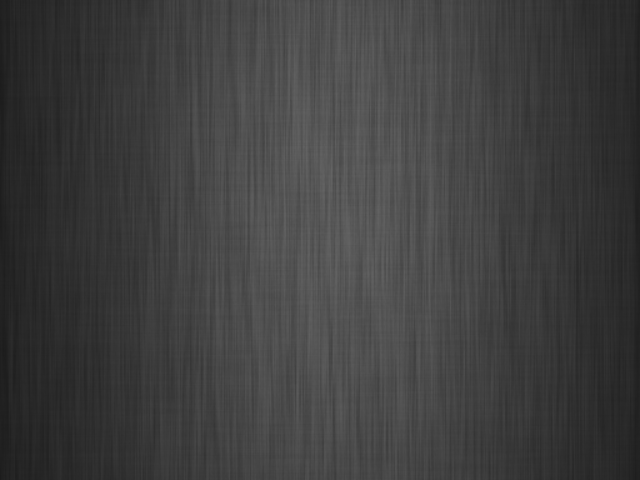
This texture is drawn by a WebGL 2 fragment shader. Its source:

```glsl
#version 300 es
precision highp float;
// Dark brushed metal: hair-thin vertical streaks, a faint cross weave and a soft central glow.

uniform vec2 u_resolution;
out vec4 outColor;

const vec2 GLOW_CENTER = vec2(0.525, 0.59);
const vec2 GLOW_FALLOFF = vec2(6.8, 0.9);
const float SHADOW_LEVEL = 0.110;
const float GLOW_LEVEL = 0.232;

float hash(vec2 cell) {
    vec3 p = fract(vec3(cell.xyx) * 0.1031);
    p += dot(p, p.yzx + 33.33);
    return fract((p.x + p.y) * p.z);
}

// One strand per column; its tone drifts along its length from a random start.
float strand(float column, float along, float seed) {
    float position = along + 40.0 * hash(vec2(column, seed));
    float cell = floor(position);
    float lane = column * 3.0 + seed;
    float blend = smoothstep(0.0, 1.0, position - cell);
    return mix(hash(vec2(lane, cell)), hash(vec2(lane, cell + 1.0)), blend) - 0.5;
}

// Neighbouring strands blended between their centre lines.
float strands(vec2 uv, vec2 frequency, float seed) {
    float x = uv.x * frequency.x + 0.5;
    float column = floor(x);
    float along = uv.y * frequency.y;
    float seam = smoothstep(0.0, 1.0, x - column);
    return mix(strand(column, along, seed), strand(column + 1.0, along, seed), seam);
}

float centralGlow(vec2 uv, vec2 center, vec2 falloff) {
    vec2 d = uv - center;
    return exp(-dot(d * d, falloff));
}

// Narrow darkening along the left and right borders.
float sideShade(float x, float width) {
    float edge = min(x, 1.0 - x);
    return mix(0.86, 1.0, smoothstep(0.0, width, edge));
}

void main() {
    vec2 uv = gl_FragCoord.xy / u_resolution;

    // Broad lighting
    float light = SHADOW_LEVEL + GLOW_LEVEL * centralGlow(uv, GLOW_CENTER, GLOW_FALLOFF);
    light *= sideShade(uv.x, 0.02);

    // Vertical streaks: crisp hairs, softer strands and a few wider bands
    float grain = 0.17 * strands(uv, vec2(512.0, 11.0), 11.0);
    grain += 0.15 * strands(uv, vec2(300.0, 8.0), 23.0);
    grain += 0.07 * strands(uv, vec2(140.0, 5.0), 41.0);

    // Weak horizontal weave and fine speckle
    grain += 0.035 * strands(uv.yx, vec2(384.0, 16.0), 53.0);
    grain += 0.03 * strands(uv.yx, vec2(110.0, 8.0), 67.0);
    grain += 0.04 * strands(uv, vec2(512.0, 192.0), 79.0);

    outColor = vec4(vec3(light * (1.0 + grain)), 1.0);
}
```
